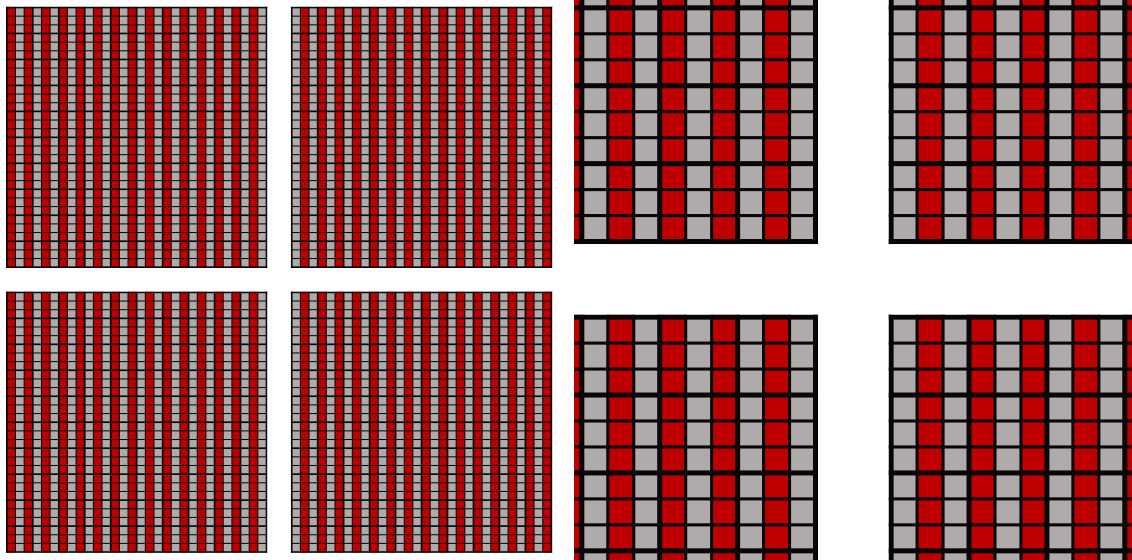
Left, the full canvas; right, a detail of the centre.
A Shadertoy shader for this pattern:

```glsl
// Fraction of a pixel covered by a line of the given half width
vec2 lineCoverage(vec2 dist, float halfWidth, float px) {
    vec2 overlap = min(dist + 0.5 * px, halfWidth) - max(dist - 0.5 * px, -halfWidth);
    return clamp(overlap / px, 0.0, 1.0);
}

// Distance to the nearest line of a grid with the given spacing
vec2 gridDistance(vec2 p, float spacing) {
    return abs(p - spacing * round(p / spacing));
}

void mainImage(out vec4 fragColor, in vec2 fragCoord) {
    float px = 1.0 / iResolution.y;
    vec2 uv = vec2(fragCoord.x, iResolution.y - fragCoord.y) * px;

    // Two by two square panels, measured from the upper left
    float panelSize = 0.4637;
    float cellSize = panelSize / 30.0;
    vec2 q = uv - vec2(0.0122, 0.0134);
    vec2 panel = clamp(floor((q + 0.0225) / 0.5087), 0.0, 1.0);
    vec2 p = q - panel * 0.5087;

    // Alternating columns, swapped in the right-hand panels
    float column = clamp(floor(p.x / cellSize), 0.0, 29.0);
    vec3 red = vec3(0.75, 0.0, 0.0);
    vec3 gray = vec3(0.69, 0.67, 0.67);
    vec3 color = mix(red, gray, mod(column + panel.x, 2.0));

    // Thin lines around every cell, thick ones around each block of three
    vec2 thin = lineCoverage(gridDistance(p, cellSize), 0.00092, px);
    vec2 thick = lineCoverage(gridDistance(p, 3.0 * cellSize), 0.0015, px);
    vec2 line = max(thin, thick);
    float ink = 1.0 - (1.0 - line.x) * (1.0 - line.y);
    color = mix(color, vec3(0.03, 0.025, 0.025), ink);

    // White margin outside the panel borders
    vec2 edge = abs(p - 0.5 * panelSize) - (0.5 * panelSize + 0.0015);
    float inside = clamp(0.5 - max(edge.x, edge.y) / px, 0.0, 1.0);
    fragColor = vec4(mix(vec3(1.0), color, inside), 1.0);
}
```
